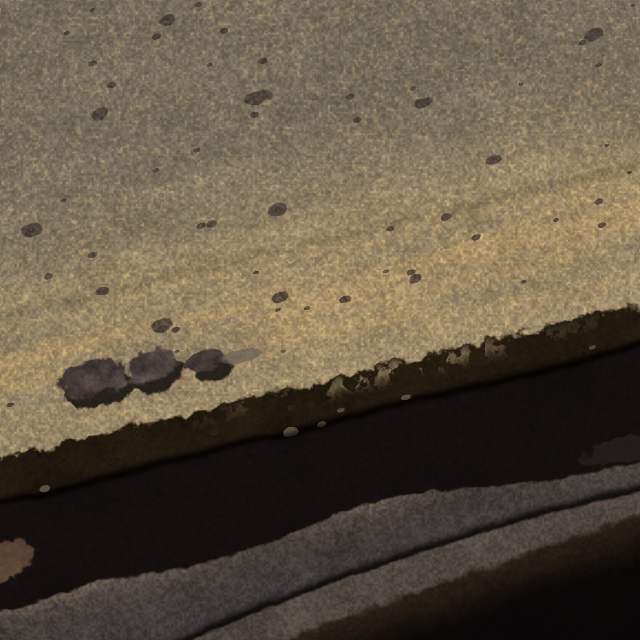
Reproduce this texture procedurally as a three.js fragment shader.

```glsl
varying vec2 vUv;

float hash(vec2 p) {
  vec3 q = fract(vec3(p.xyx) * 0.1031);
  q += dot(q, q.yzx + 33.33);
  return fract((q.x + q.y) * q.z);
}

float noise(vec2 p) {
  vec2 i = floor(p), f = fract(p);
  f = f * f * (3.0 - 2.0 * f);
  return mix(mix(hash(i), hash(i + vec2(1.0, 0.0)), f.x),
             mix(hash(i + vec2(0.0, 1.0)), hash(i + vec2(1.0)), f.x), f.y);
}

float fbm(vec2 p) {
  float sum = 0.0, amp = 0.5;
  for (int i = 0; i < 5; i++) {
    sum += amp * noise(p);
    p = mat2(1.6, 1.2, -1.2, 1.6) * p + 7.3;
    amp *= 0.5;
  }
  return sum;
}

float cover(float d, float width) { return smoothstep(-width, width, d); }

float bump(float x, float centre, float width) {
  float t = (x - centre) / width;
  return exp(-t * t);
}

// Rough-edged ellipse tilted along the slope
float stone(vec2 p, vec2 centre, vec2 size) {
  vec2 q = p - centre;
  q.y -= 0.2 * q.x;
  float rough = 0.9 * (fbm(p * 65.0) - 0.48);
  return cover(1.0 - length(q / size) + rough, 0.12);
}

// One candidate pebble in each jittered cell
float pebbles(vec2 p, float cells, float density, float radius) {
  vec2 id = floor(p * cells);
  vec2 jitter = 0.25 + 0.5 * vec2(hash(id + 3.1), hash(id + 19.7));
  float r = radius * (0.4 + 0.6 * hash(id + 41.3));
  return step(hash(id + 8.9), density) * stone(p, (id + jitter) / cells, vec2(r, r * 0.65));
}

vec3 sandColor(vec2 p, float height, float grain) {
  float streak = fbm(vec2(p.x * 4.0, height * 28.0));
  float patches = fbm(p * 15.0 + 4.0);
  vec3 c = mix(vec3(0.57, 0.51, 0.40), vec3(0.45, 0.41, 0.345), smoothstep(0.38, 0.75, height));
  float gold = bump(height, 0.41, 0.11) * smoothstep(0.25, 0.65, streak);
  c = mix(c, vec3(0.65, 0.54, 0.37), gold * 0.65);
  c *= 0.88 + 0.16 * streak + 0.14 * patches;
  c *= 1.0 - 0.11 * bump(height, 0.505 + 0.008 * (patches - 0.5), 0.009);
  float flecks = smoothstep(0.62, 0.9, noise(p * 210.0 + 31.0));
  c += vec3(0.09, 0.065, 0.02) * flecks;
  return c * (1.0 + 0.42 * (grain - 0.5));
}

// Lumpy rocks resting in the sand, with shadows to the lower right
vec3 addRocks(vec3 base, vec2 p, float grain) {
  float rocks = 0.0, shade = 0.0;
  for (int i = 0; i < 3; i++) {
    float k = float(i);
    vec2 centre = vec2(0.147 + 0.087 * k, 0.412 + 0.022 * k - 0.005 * k * k);
    vec2 size = vec2(0.056 - 0.014 * k, 0.029 - 0.006 * k);
    rocks = max(rocks, stone(p, centre, size));
    shade = max(shade, stone(p, centre + vec2(0.012, -0.016), size));
  }
  float lump = fbm(p * 42.0);
  vec3 rock = vec3(0.31, 0.26, 0.245) * (0.45 + 0.95 * lump + 0.3 * (grain - 0.5));
  base = mix(base, vec3(0.09, 0.075, 0.065), shade * 0.88);
  base = mix(base, rock, rocks);
  return mix(base, vec3(0.38, 0.35, 0.33), 0.65 * stone(p, vec2(0.378, 0.444), vec2(0.032, 0.01)));
}

void main() {
  vec2 p = vUv;
  float grain = 0.6 * noise(p * 290.0) + 0.4 * noise(p * 150.0 + 9.0);
  float broad = fbm(p * 13.0);
  float rough = fbm(p * 55.0) - 0.48;
  float height = p.y - 0.238 * p.x;

  // Boundaries of the layers
  float sandEdge = 0.285 + 0.238 * p.x + 0.035 * rough + 0.012 * (broad - 0.48);
  float ledgeCrack = 0.213 + 0.247 * p.x + 0.014 * (broad - 0.48);
  float ridgeTop = 0.043 + 0.235 * p.x + 0.036 * bump(p.x, 0.61, 0.17)
                 + 0.012 * bump(p.x, 0.16, 0.08) + 0.012 * rough;
  float t = p.x - 0.3;
  float ridgeCrack = 0.434 * t - 0.147 * t * t + 0.007 * rough;
  float stripEdge = 0.35 * (p.x - 0.44) + 0.018 * rough;

  // Deep shadow and the brown ledge above it
  vec3 color = vec3(0.068, 0.052, 0.048) * (0.7 + 0.4 * broad + 0.4 * grain);
  color = mix(color, vec3(0.17, 0.15, 0.145), 0.6 * stone(p, vec2(0.99, 0.30), vec2(0.07, 0.02)));
  vec3 ledge = vec3(0.125, 0.09, 0.05) * (0.45 + 0.75 * broad + 0.4 * grain);
  color = mix(color, ledge, cover(p.y - ledgeCrack, 0.006));
  color *= 1.0 - 0.75 * bump(p.y, ledgeCrack, 0.007);
  float crumbs = pebbles(p, 23.0, 0.28, 0.011) * bump(p.y, ledgeCrack + 0.009, 0.012);
  color = mix(color, vec3(0.42, 0.38, 0.32), crumbs * 0.8);

  // Boulder at the left margin
  vec3 boulder = vec3(0.34, 0.26, 0.20) * (0.5 + 0.6 * broad + 0.2 * grain);
  color = mix(color, boulder, stone(p, vec2(0.0, 0.125), vec2(0.046, 0.032)));

  // Sand slope
  vec3 sand = sandColor(p, height, grain);
  float stones = max(pebbles(p, 10.0, 0.22, 0.015), pebbles(p + 0.37, 24.0, 0.12, 0.008));
  stones = max(stones, stone(p, vec2(0.405, 0.848), vec2(0.021, 0.011)));
  stones = max(stones, stone(p, vec2(0.155, 0.822), vec2(0.013, 0.011)));
  stones = max(stones, stone(p, vec2(0.254, 0.491), vec2(0.015, 0.011)));
  sand = mix(sand, vec3(0.27, 0.23, 0.21) * (0.6 + 0.7 * grain), stones * 0.8 * cover(height - 0.34, 0.02));
  sand = addRocks(sand, p, grain);
  float clumps = cover(rough - 0.09, 0.05) * bump(p.y, sandEdge - 0.018, 0.014) * bump(p.x, 0.62, 0.22);
  color = mix(color, sand, max(cover(p.y - sandEdge, 0.004), clumps * 0.7));

  // Grey ridge with a sunlit crest
  float depth = ridgeTop - p.y;
  vec3 ridge = vec3(0.235, 0.215, 0.21) * (0.5 + 0.55 * broad + 0.5 * grain);
  float lit = max(bump(p.x, 0.10, 0.20), bump(p.x, 0.57, 0.10));
  float crest = exp(-max(depth, 0.0) / 0.022) * (0.2 + 0.8 * lit);
  ridge = mix(ridge, vec3(0.43, 0.37, 0.32) * (0.65 + 0.6 * grain), crest);
  ridge *= 1.0 - 0.75 * bump(p.y, ridgeCrack + 0.004, 0.009);
  color = mix(color, ridge, cover(depth, 0.003));

  // Lower strip and the dark face beneath it
  vec3 strip = vec3(0.30, 0.265, 0.24) * (0.55 + 0.4 * broad + 0.5 * grain);
  color = mix(color, strip, cover(ridgeCrack - p.y, 0.003));
  float fall = stripEdge - p.y;
  vec3 face = mix(vec3(0.16, 0.115, 0.08), vec3(0.04, 0.032, 0.03), smoothstep(0.0, 0.085, fall + 0.04 * (broad - 0.48)));
  face *= 0.6 + 0.4 * broad + 0.4 * grain;
  color = mix(color, face, cover(fall, 0.006));

  gl_FragColor = vec4(color, 1.0);
}
```
